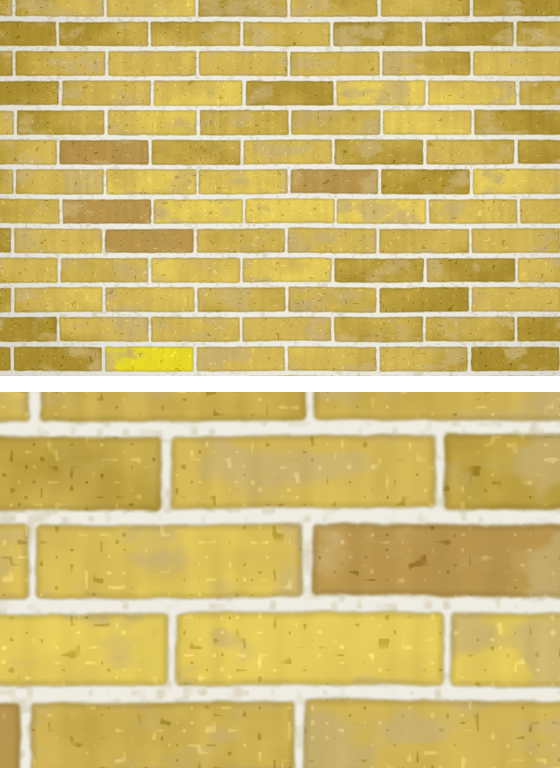
Top, the full canvas; bottom, a detail of the centre.
This texture is drawn by a Shadertoy shader. Its source:

```glsl
const vec2 REPEATS = vec2(6.12, 12.72);   // bricks across, courses down
const vec2 SHIFT = vec2(0.151, 0.643);    // first joints, in repeats
const vec2 JOINT = vec2(0.0098, 0.0150);  // head and bed joint widths

const vec3 OCHRE = vec3(0.66, 0.55, 0.19);
const vec3 GOLD = vec3(0.82, 0.71, 0.34);
const vec3 STRAW = vec3(0.90, 0.80, 0.36);
const vec3 DUST = vec3(0.78, 0.69, 0.46);
const vec3 TAN = vec3(0.70, 0.56, 0.30);
const vec3 LEMON = vec3(0.95, 0.90, 0.16);
const vec3 MORTAR = vec3(0.92, 0.91, 0.87);
const vec3 MORTAR_SHADE = vec3(0.79, 0.75, 0.62);

float hash(vec2 p) {
    return fract(sin(dot(p, vec2(127.1, 311.7))) * 43758.5453);
}

float noise(vec2 p) {
    vec2 i = floor(p), f = fract(p);
    f = f * f * (3.0 - 2.0 * f);
    return mix(mix(hash(i), hash(i + vec2(1, 0)), f.x),
               mix(hash(i + vec2(0, 1)), hash(i + vec2(1, 1)), f.x), f.y);
}

float fbm(vec2 p) {
    float sum = 0.0, amplitude = 0.5;
    for (int i = 0; i < 4; i++) {
        sum += amplitude * noise(p);
        p = p * 2.1 + 17.3;
        amplitude *= 0.5;
    }
    return sum / 0.9375;
}

float roundedBox(vec2 p, vec2 halfSize, float radius) {
    vec2 q = abs(p) - halfSize + radius;
    return length(max(q, 0.0)) + min(max(q.x, q.y), 0.0) - radius;
}

// Running bond: xy is the position inside the brick, zw its index
vec4 brickCell(vec2 uv) {
    vec2 g = vec2(uv.x, 1.0 - uv.y) * REPEATS - SHIFT;
    float course = floor(g.y);
    g.x -= 0.5 * (1.0 - mod(course, 2.0));
    g.x += 0.05 * (hash(vec2(course, 4.7)) - 0.5);
    return vec4(fract(g) - 0.5, floor(g));
}

// Darkening toward the sides and corners
float vignette(vec2 uv) {
    vec2 c = (uv - vec2(0.52, 0.52)) * vec2(1.9, 1.5);
    return smoothstep(0.25, 1.5, dot(c, c));
}

vec3 brickColor(vec2 p, vec2 id, float shade) {
    float kind = hash(id + 21.4);
    float patches = fbm(p * vec2(9.0, 14.0) + id * 3.1);
    float tone = 0.53 + 0.62 * (hash(id + 8.3) - 0.5)
               + 0.5 * (patches - 0.5) - 0.55 * shade;
    vec3 color = mix(OCHRE, GOLD, smoothstep(0.05, 0.5, tone));
    color = mix(color, STRAW, smoothstep(0.55, 0.85, tone));
    color = mix(color, TAN, 0.85 * step(kind, 0.04));
    color = mix(color, LEMON, 0.85 * step(0.98, kind));

    // Chalky patches, faint vertical streaks, pale specks and dark pores
    float chalk = fbm(p * vec2(15.0, 22.0) + id * 5.7 + 40.0);
    color = mix(color, DUST, 0.75 * smoothstep(0.50, 0.72, chalk));
    color *= 0.97 + 0.06 * noise(p * vec2(90.0, 12.0));
    float speck = noise(p * 150.0 + 9.0);
    color += 0.09 * smoothstep(0.82, 0.98, speck);
    color -= 0.12 * smoothstep(0.14, 0.02, speck);
    return color;
}

vec3 mortarColor(vec2 p, float shade) {
    float grain = 0.6 * noise(p * 130.0) + 0.4 * fbm(p * 30.0);
    vec3 color = mix(MORTAR, MORTAR_SHADE, 0.55 * smoothstep(0.52, 0.85, grain));
    return color * (1.02 - 0.08 * shade);
}

void mainImage(out vec4 fragColor, in vec2 fragCoord) {
    vec2 uv = fragCoord / iResolution.xy;
    vec2 p = fragCoord / iResolution.y;
    float pixel = 1.0 / iResolution.y;

    // Slightly wavering courses
    vec2 waver = vec2(noise(p * 6.0), noise(p * 5.0 + 31.0)) - 0.5;
    vec4 cell = brickCell(uv + 0.003 * waver);
    vec2 id = cell.zw;
    vec2 cellSize = vec2(iResolution.x / iResolution.y, 1.0) / REPEATS;

    // Brick outline with uneven size and chipped edges
    vec2 sizeJitter = vec2(hash(id + 1.9), hash(id + 6.2)) - 0.5;
    vec2 halfSize = 0.5 * (cellSize - JOINT) + 0.0016 * sizeJitter;
    float d = roundedBox(cell.xy * cellSize, halfSize, 0.004);
    d += 0.0035 * (fbm(p * 55.0) - 0.5);

    float soft = max(0.0022, pixel);
    float shade = vignette(uv);
    vec3 brick = brickColor(p, id, shade);
    brick *= 1.0 - 0.10 * smoothstep(-0.007, 0.0, d);
    vec3 mortar = mortarColor(p, shade);
    mortar = mix(MORTAR_SHADE, mortar, smoothstep(-0.001, 0.004, d));

    vec3 color = mix(brick, mortar, smoothstep(-soft, soft, d));
    fragColor = vec4(clamp(color, 0.0, 1.0), 1.0);
}
```
